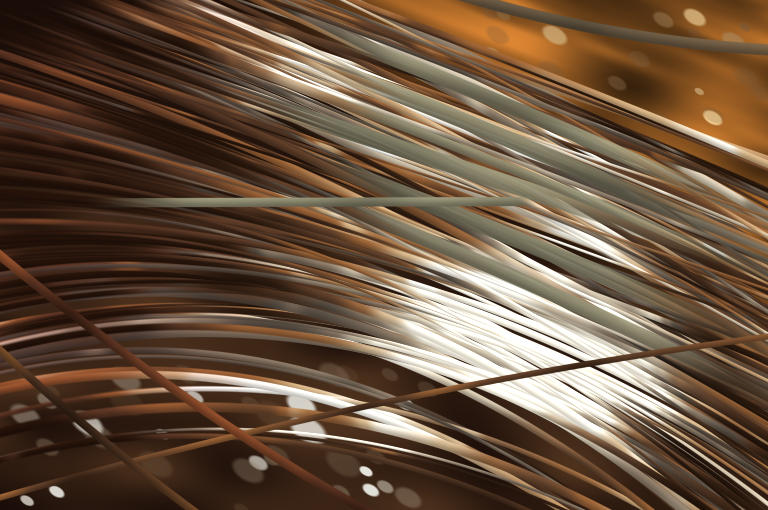
Write a Shadertoy shader that draws this texture.

```glsl
// Sweeping metallic tinsel: many thin curved ribbons in copper, brown and sage.
// Each ribbon is a parabola painted back to front over a blurred backdrop with
// bokeh discs; noise along its length and broad glare zones set its brightness.

#define STRANDS 190
#define BOKEH 64
#define SAGE_BANDS 6
#define STRAND_MIN 0.0025
#define STRAND_MAX 0.0095
#define SHARP 0.0015
#define PIVOT 0.75
#define GLARE 0.95
#define BROAD 0.5
#define SAGE vec3(0.49, 0.48, 0.39)
#define GOLD vec3(0.66, 0.40, 0.15)

float hash(float n) { return fract(sin(n * 12.9898) * 43758.5453); }
float hash2(vec2 p) { return fract(sin(dot(p, vec2(12.9898, 78.233))) * 43758.5453); }

float noise(vec2 p) {
    vec2 i = floor(p), f = fract(p);
    f = f * f * (3.0 - 2.0 * f);
    return mix(mix(hash2(i), hash2(i + vec2(1, 0)), f.x),
               mix(hash2(i + vec2(0, 1)), hash2(i + vec2(1, 1)), f.x), f.y);
}

// Soft spot of light: centre and radii in canvas heights
float glow(vec2 p, vec2 centre, vec2 radii) {
    vec2 q = (p - centre) / radii;
    return exp(-dot(q, q));
}

// Dark brown to copper to white
vec3 metal(float t) {
    vec3 c = mix(vec3(0.14, 0.08, 0.04), vec3(0.35, 0.23, 0.15), smoothstep(0.05, 0.36, t));
    c = mix(c, vec3(0.58, 0.37, 0.20), smoothstep(0.36, 0.56, t));
    c = mix(c, vec3(0.80, 0.67, 0.50), smoothstep(0.56, 0.76, t));
    return mix(c, vec3(0.97, 0.97, 0.95), smoothstep(0.76, 0.95, t));
}

// Signed distance to a parabola: arc = (height at pivot, slope, bend)
float arcDistance(vec2 p, vec3 arc) {
    float x = p.x - PIVOT;
    float slope = arc.y + 2.0 * arc.z * x;
    return (p.y - arc.x - x * (arc.y + arc.z * x)) / sqrt(1.0 + slope * slope);
}

// Upper ribbons run nearly straight, lower ones arch over
vec3 sweep(float height, float jitter) {
    float up = smoothstep(0.33, 0.62, height);
    return vec3(height, mix(-0.30, -0.42, up) + 0.2 * jitter, mix(-0.36, -0.06, up) + 0.1 * jitter);
}

void paint(inout vec3 col, float d, float width, float blur, vec3 tint, float alpha) {
    float shade = mix(0.78, 1.12, smoothstep(-width, width, d));
    float cover = 1.0 - smoothstep(width - blur, width + blur, abs(d));
    col = mix(col, tint * shade, alpha * cover);
}

vec3 backdrop(vec2 p) {
    float gold = smoothstep(0.95, 1.25, 0.6 * p.x + 0.7 * p.y);
    float cloud = noise(p * vec2(6.0, 9.0) + 3.0 * p.y);
    float streak = noise(vec2(p.x * 5.0, arcDistance(p, sweep(0.95, 0.3)) * 38.0));
    vec3 col = mix(vec3(0.10, 0.05, 0.03), vec3(0.34, 0.22, 0.13), cloud * smoothstep(0.95, 0.4, p.y));
    return mix(col, GOLD * (0.25 + 0.75 * cloud + 0.6 * streak * streak), gold);
}

void bokeh(inout vec3 col, vec2 p) {
    for (int i = 0; i < BOKEH; i++) {
        float k = float(i), top = step(0.65, hash(k + 0.7));
        vec2 spot = vec2(hash(k + 1.1), hash(k + 2.3));
        vec2 centre = mix(spot * vec2(0.85, 0.27), vec2(0.75, 0.7) + spot * vec2(0.75, 0.3), top);
        float radius = mix(0.009, 0.03, hash(k + 3.7)) * (1.0 - 0.3 * top);
        vec2 q = p - centre;
        q = vec2(0.7 * q.x, q.y + 0.35 * q.x);
        float disc = 1.0 - smoothstep(radius * 0.65, radius, length(q));
        float bright = pow(hash(k + 4.9), 1.8);
        vec3 tint = mix(vec3(0.42, 0.32, 0.22), mix(vec3(0.97, 0.98, 0.96), vec3(1.0, 0.85, 0.6), top), bright);
        col = mix(col, tint, disc * (0.25 + 0.75 * bright));
    }
}

void strands(inout vec3 col, vec2 p) {
    float left = smoothstep(0.65, 0.0, p.x);
    // Light shared by neighbouring ribbons, stretched along the flow
    float flow = arcDistance(p, sweep(0.5, 0.0));
    float broad = BROAD * (noise(vec2(p.x * 3.2 + 1.7, flow * 8.0)) - 0.5);
    broad += 0.22 * glow(p, vec2(1.15, 0.42), vec2(0.4, 0.22)) - 0.1 * left;
    float flare = glow(p, vec2(1.0, 0.29), vec2(0.25, 0.15)) + 0.6 * glow(p, vec2(1.22, 0.27), vec2(0.12, 0.1));
    flare += 0.4 * glow(p, vec2(1.12, 0.5), vec2(0.16, 0.06)) + 0.4 * glow(p, vec2(0.55, 0.84), vec2(0.15, 0.06));
    for (int i = 0; i < STRANDS; i++) {
        float k = float(i), h = hash(k + 5.3), rnd = hash(k + 8.1);
        float stray = step(0.95, hash(k + 6.7));
        float height = mix(mix(0.3, 0.98, h), mix(0.06, 0.3, h), stray);
        float d = arcDistance(p, sweep(height, hash(k + 7.9) - 0.5));
        float width = mix(STRAND_MIN, STRAND_MAX, rnd * rnd);
        float blur = SHARP + 0.0025 * left * hash(k + 9.7);
        // Light along the ribbon
        float wave = noise(vec2(p.x * 3.0 + 37.0 * h, k));
        float glint = pow(noise(vec2(p.x * 12.0 + 17.0 * h, k + 0.5)), 5.0);
        float tone = 0.48 * wave + 0.4 * hash(k + 10.3) - 0.06 + broad;
        tone += glint * 0.5 * (1.0 - 0.5 * left) + GLARE * flare * (0.3 + 0.7 * wave);
        vec3 tint = metal(tone);
        float grey = 0.75 * step(0.72, hash(k + 11.9)) * smoothstep(0.2, 0.4, tone);
        vec3 silver = dot(tint, vec3(0.45, 0.5, 0.15)) * vec3(1.04, 1.01, 0.93);
        tint = mix(tint, silver, max(grey, min(flare, 0.75)));
        tint *= mix(vec3(1.0), vec3(0.96, 0.82, 0.84), left);
        float start = max(0.0, height - 0.6) * 1.6;
        paint(col, d, width, blur, tint, smoothstep(start - 0.12, start + 0.1, p.x + 0.12 * step(height, 0.6)));
    }
}

void mainImage(out vec4 fragColor, in vec2 fragCoord) {
    vec2 p = fragCoord / iResolution.y;
    vec3 col = backdrop(p);
    bokeh(col, p);
    strands(col, p);

    // Broad sage bands
    for (int i = 0; i < SAGE_BANDS; i++) {
        float k = float(i), h = hash(k + 21.3);
        float height = mix(0.56, 0.95, (k + 0.5 * h) / float(SAGE_BANDS));
        float d = arcDistance(p, sweep(height, 0.5 * h));
        float fade = smoothstep(0.55, 0.78, p.x + 0.2 * h - 0.1) * (1.0 - 0.75 * smoothstep(1.2, 1.5, p.x + 0.2 * h));
        vec3 tint = SAGE * (0.75 + 0.5 * noise(vec2(p.x * 4.0, k)));
        paint(col, d, mix(0.007, 0.018, hash(k + 23.1)), SHARP, tint, fade * 0.92);
    }

    // Loose ribbons crossing the flow
    float sheen = noise(vec2(p.x * 7.0, 4.0));
    vec3 bronze = metal(0.2 + 0.42 * sheen);
    float level = smoothstep(0.15, 0.4, p.x) * smoothstep(1.06, 1.0, p.x);
    paint(col, arcDistance(p, vec3(0.604, 0.003, 0.0)), 0.009, SHARP, SAGE * (0.9 + 0.3 * sheen), level);
    paint(col, arcDistance(p, vec3(0.21, 0.21, -0.05)), 0.006, SHARP, bronze, 1.0);
    paint(col, arcDistance(p, vec3(-0.02, -0.55, 0.19)), 0.009, SHARP, bronze * vec3(0.95, 0.8, 0.8), 1.0);
    paint(col, arcDistance(p, vec3(-0.24, -0.55, 0.25)), 0.008, SHARP, bronze * 0.75, 1.0);
    paint(col, arcDistance(p, vec3(1.06, -0.36, 0.2)), 0.011, SHARP, mix(bronze, SAGE, 0.5) * 0.9, 1.0);

    fragColor = vec4(col, 1.0);
}
```
